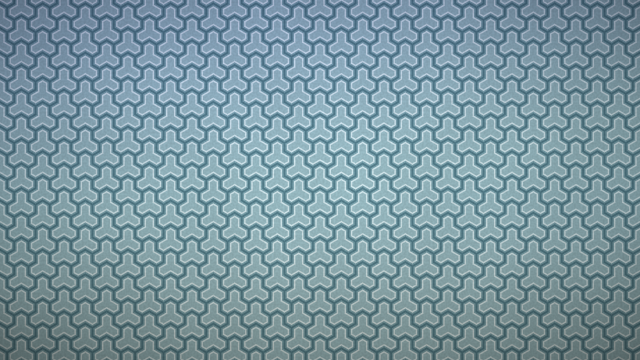
Write a Shadertoy shader that draws this pattern.

```glsl
// Interlocking three-armed tiles, each the union of three hexagons, on a triangular lattice.
// A folded distance to the tile border gives a dark seam, a mid band, a pale line and a fill;
// fine grain, a cool-to-grey wash and a vignette finish the surface.

#define COLUMNS 30.0        // tile columns across the canvas
#define SEAM_EDGE 0.065     // distances from the border, in hexagon widths
#define BAND_EDGE 0.165
#define LINE_EDGE 0.270
#define SEAM_COLOR vec3(0.31, 0.47, 0.52)
#define BAND_COLOR vec3(0.46, 0.61, 0.65)
#define LINE_COLOR vec3(0.78, 0.86, 0.88)
#define FILL_COLOR vec3(0.57, 0.70, 0.73)
#define GRAIN 0.07
#define VIGNETTE 0.21

const float SQRT3 = 1.7320508;

vec2 hashGradient(vec2 cell) {
    vec3 h = fract(cell.xyx * vec3(0.1031, 0.1030, 0.0973));
    h += dot(h, h.yzx + 33.33);
    float angle = 6.28318 * fract((h.x + h.y) * h.z);
    return vec2(cos(angle), sin(angle));
}

float gradientNoise(vec2 p) {
    vec2 i = floor(p), f = p - i;
    vec2 u = f * f * f * (f * (f * 6.0 - 15.0) + 10.0);
    vec2 e = vec2(1.0, 0.0);
    float a = dot(hashGradient(i), f);
    float b = dot(hashGradient(i + e), f - e);
    float c = dot(hashGradient(i + e.yx), f - e.yx);
    float d = dot(hashGradient(i + 1.0), f - 1.0);
    return mix(mix(a, b, u.x), mix(c, d, u.x), u.y);
}

// Mitred depth inside one tile; hexagons are one unit wide, positive inside.
float tileDepth(vec2 p) {
    const vec2 mirror = vec2(0.5, -0.5 * SQRT3);
    p.x = abs(p.x);
    p -= 2.0 * max(dot(p, mirror), 0.0) * mirror;
    p.x = abs(p.x);
    return min(0.5 - p.x, 1.0 - dot(p, vec2(0.5, 0.5 * SQRT3)));
}

// The tile that owns the point is the one with the greatest depth.
float borderDistance(vec2 p) {
    float column = round(p.x / 1.5);
    float row = round(p.y / SQRT3 - 0.5 * column);
    float depth = -1.0;
    for (int x = -1; x <= 1; x++) {
        for (int y = -1; y <= 1; y++) {
            vec2 id = vec2(column, row) + vec2(x, y);
            vec2 center = vec2(1.5 * id.x, SQRT3 * (id.y + 0.5 * id.x));
            depth = max(depth, tileDepth(p - center));
        }
    }
    return max(depth, 0.0);
}

float edgeMask(float distance, float edge, float pixel) {
    return clamp((distance - edge) / pixel + 0.5, 0.0, 1.0);
}

void mainImage(out vec4 fragColor, in vec2 fragCoord) {
    vec2 uv = fragCoord / iResolution.xy;
    vec2 plane = (fragCoord - 0.5 * iResolution.xy) / iResolution.x;
    float scale = 1.5 * COLUMNS;
    float pixel = scale / iResolution.x;
    float d = borderDistance(plane * scale);

    // Concentric bands, from the seam inward
    vec3 color = mix(SEAM_COLOR, BAND_COLOR, edgeMask(d, SEAM_EDGE, pixel));
    color = mix(color, LINE_COLOR, edgeMask(d, BAND_EDGE, pixel));
    color = mix(color, FILL_COLOR, edgeMask(d, LINE_EDGE, pixel));

    // Fine paper grain and a faint broad mottling
    color *= 1.0 + GRAIN * gradientNoise(plane * 290.0);
    color *= 1.0 + 0.03 * gradientNoise(plane * 9.0);

    // Blue toward the upper left, grey toward the bottom
    float cool = smoothstep(0.45, 1.15, uv.y + 0.25 * (0.5 - uv.x));
    float warm = smoothstep(0.5, 0.0, uv.y);
    color *= mix(vec3(1.0), vec3(0.98, 0.97, 1.09), cool);
    color *= mix(vec3(1.0), vec3(0.98, 0.95, 0.92), warm);

    // Vignette, brightest slightly above the middle
    vec2 offset = 2.0 * (uv - vec2(0.5, 0.53));
    color *= 1.03 - VIGNETTE * dot(offset, offset);

    fragColor = vec4(clamp(color, 0.0, 1.0), 1.0);
}
```
